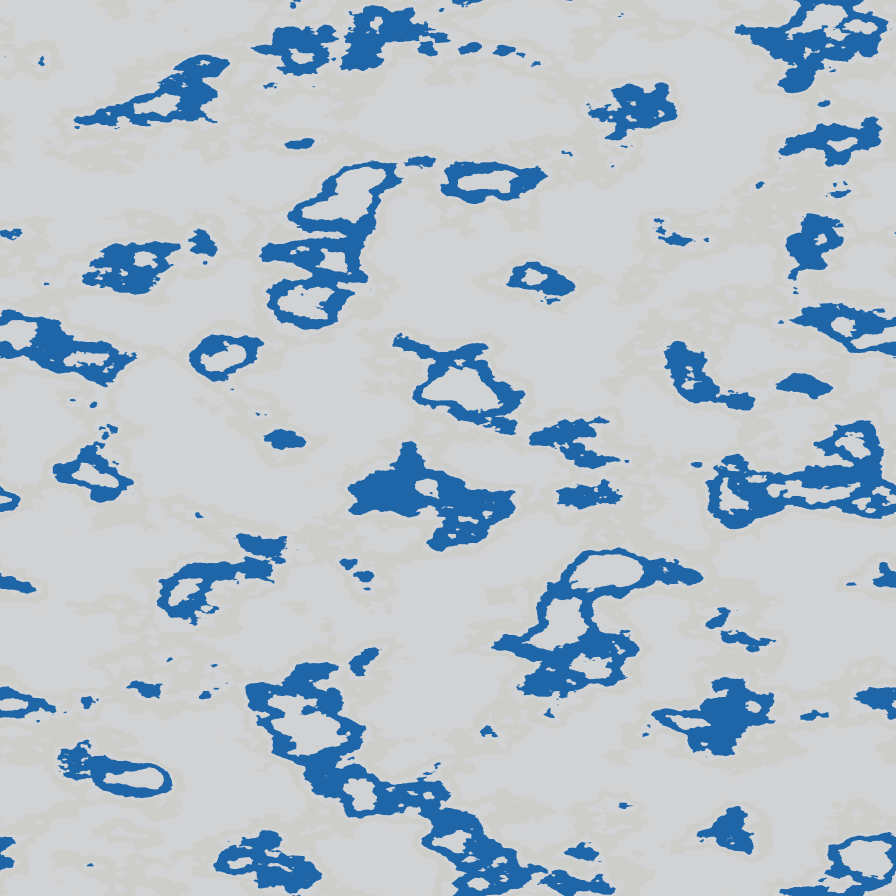
A WebGL 1 fragment shader for this texture:

```glsl
precision highp float;

uniform vec2 u_resolution;

const vec3 COOL_GREY = vec3(0.820, 0.822, 0.830);
const vec3 WARM_GREY = vec3(0.802, 0.802, 0.794);
const vec3 BLUE = vec3(0.120, 0.400, 0.660);

const vec2 CELLS = vec2(7.0, 12.0);          // coarsest noise cells per canvas
const float GAIN = 0.5;                      // amplitude ratio between octaves
const vec2 BLUE_BAND = vec2(0.22, 0.43);     // heights filled with blue
const vec2 WARM_BAND = vec2(-0.02, 0.13);    // heights filled with warm grey
const float EDGE = 0.004;                    // softness of a band, in height
const float SEED = 17.0;
const int OCTAVES = 6;
const int SAMPLES = 3;                       // antialiasing samples per axis

vec2 hash2(vec3 p) {
  p = fract(p * vec3(0.1031, 0.1030, 0.0973));
  p += dot(p, p.yzx + 33.33);
  return fract((p.xx + p.yz) * p.zy);
}

// Slope of one lattice corner, projected on the offset from that corner
float corner(vec2 cell, vec2 offset, vec2 period, float seed) {
  vec2 slope = hash2(vec3(mod(cell, period), seed)) * 2.0 - 1.0;
  return dot(normalize(slope + 0.0001), offset);
}

// Gradient noise that repeats after the given period
float gradientNoise(vec2 p, vec2 period, float seed) {
  vec2 cell = floor(p);
  vec2 f = p - cell;
  vec2 w = f * f * f * (f * (f * 6.0 - 15.0) + 10.0);
  vec2 e = vec2(1.0, 0.0);
  float low = mix(corner(cell, f, period, seed),
                  corner(cell + e.xy, f - e.xy, period, seed), w.x);
  float high = mix(corner(cell + e.yx, f - e.yx, period, seed),
                   corner(cell + e.xx, f - e.xx, period, seed), w.x);
  return mix(low, high, w.y);
}

// Fractal terrain, stretched sideways and seamless at the canvas edges
float terrain(vec2 uv) {
  float height = 0.0;
  float amplitude = 1.0;
  vec2 period = CELLS;
  for (int i = 0; i < OCTAVES; i++) {
    height += amplitude * gradientNoise(uv * period, period, SEED + 7.0 * float(i));
    amplitude *= GAIN;
    period *= 2.0;
  }
  return height;
}

// Coverage of the heights between two contour levels
float band(float height, vec2 levels) {
  return smoothstep(levels.x - EDGE, levels.x + EDGE, height)
       - smoothstep(levels.y - EDGE, levels.y + EDGE, height);
}

vec3 contourColor(vec2 uv) {
  float height = terrain(uv);
  vec3 ground = mix(COOL_GREY, WARM_GREY, band(height, WARM_BAND));
  return mix(ground, BLUE, band(height, BLUE_BAND));
}

void main() {
  float side = min(u_resolution.x, u_resolution.y);
  vec3 sum = vec3(0.0);

  // Average a small grid of samples inside the pixel
  for (int y = 0; y < SAMPLES; y++) {
    for (int x = 0; x < SAMPLES; x++) {
      vec2 jitter = (vec2(float(x), float(y)) + 0.5) / float(SAMPLES) - 0.5;
      sum += contourColor((gl_FragCoord.xy + jitter) / side);
    }
  }
  gl_FragColor = vec4(sum / float(SAMPLES * SAMPLES), 1.0);
}
```
